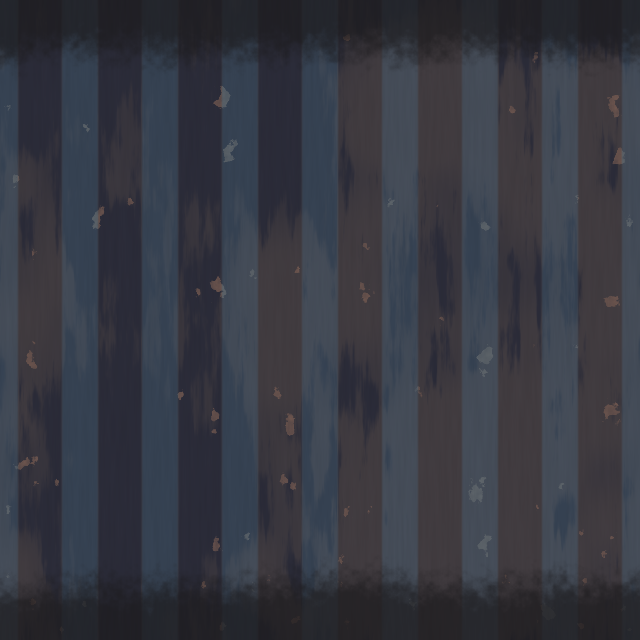
Write a WebGL 2 fragment shader that draws this texture.

```glsl
#version 300 es
precision highp float;
// Faded navy and slate-blue vertical stripes with brown wear, chips and sooty ends.

uniform vec2 u_resolution;
out vec4 fragColor;

const float STRIPE_COUNT = 8.0;
const float DARK_HALF_WIDTH = 0.273; // as a fraction of one repeat
const vec3 NAVY = vec3(0.165, 0.168, 0.218);
const vec3 SLATE = vec3(0.208, 0.255, 0.318);
const vec3 WORN_NAVY = vec3(0.262, 0.238, 0.250);
const vec3 WORN_SLATE = vec3(0.275, 0.302, 0.345);
const vec3 SOOT = vec3(0.110, 0.105, 0.115);
const vec3 CHIP_ON_NAVY = vec3(0.43, 0.335, 0.305);
const vec3 CHIP_ON_SLATE = vec3(0.37, 0.395, 0.415);

float hash(vec2 p) {
  vec3 q = fract(vec3(p.xyx) * 0.1031);
  q += dot(q, q.yzx + 33.33);
  return fract((q.x + q.y) * q.z);
}

float valueNoise(vec2 p) {
  vec2 cell = floor(p);
  vec2 f = fract(p);
  f = f * f * (3.0 - 2.0 * f);
  float low = mix(hash(cell), hash(cell + vec2(1, 0)), f.x);
  float high = mix(hash(cell + vec2(0, 1)), hash(cell + vec2(1, 1)), f.x);
  return mix(low, high, f.y);
}

float fbm(vec2 p, int octaves) {
  float sum = 0.0, total = 0.0, amplitude = 0.5;
  for (int i = 0; i < octaves; i++) {
    sum += amplitude * valueNoise(p);
    total += amplitude;
    amplitude *= 0.5;
    p = p * 2.03 + 17.7;
  }
  return sum / total;
}

// Signed distance to the nearest dark stripe edge, negative inside it.
float stripeDistance(float x, float count, float halfWidth) {
  return (abs(fract(x * count) - 0.5) - halfWidth) / count;
}

// Broad patches of wear, broken up by vertical streaks.
float wearAmount(vec2 uv, float stripeId) {
  float patches = fbm(uv * vec2(4.0, 3.2) + 5.3, 3);
  float column = hash(vec2(stripeId, 4.0)) - 0.5;
  float streaks = fbm(uv * vec2(46.0, 11.0) + 31.0, 5) - 0.5;
  float fine = fbm(uv * vec2(190.0, 13.0) + 71.0, 3) - 0.5;
  float coverage = patches + 0.09 * column + 0.52 * streaks + 0.18 * fine;
  return smoothstep(0.44, 0.58, coverage) * (0.5 + 0.5 * smoothstep(0.42, 0.68, patches));
}

// Ragged chips, at most one per grid cell, commoner towards the bottom.
float chips(vec2 uv, float grid, float radius, float chance, float seed, float pixel) {
  vec2 cell = floor(uv * grid);
  vec2 jitter = vec2(hash(cell + seed), hash(cell + seed + 19.0));
  vec2 offset = uv - (cell + 0.3 + 0.4 * jitter) / grid;
  float size = radius * mix(0.4, 1.0, hash(cell + seed + 43.0));
  float ragged = (fbm(uv * 0.75 / radius + seed, 4) - 0.5) * 4.2 * radius;
  float d = length(offset * vec2(1.35, 0.85)) + ragged - size;
  float present = step(hash(cell + seed + 67.0), chance * mix(1.4, 0.35, uv.y));
  return present * (1.0 - smoothstep(-pixel, pixel, d));
}

// Darkening along the top and bottom, with a grainy inner edge.
float sootAmount(vec2 uv) {
  float grain = fbm(uv * 85.0, 4) - 0.5;
  float drift = fbm(uv * vec2(9.0, 3.0) + 12.0, 2) - 0.5;
  float d = min(uv.y, 1.0 - uv.y) + 0.05 * grain + 0.03 * drift;
  return 1.0 - smoothstep(0.05, 0.118, d);
}

void main() {
  vec2 uv = gl_FragCoord.xy / u_resolution;
  float pixel = 1.0 / min(u_resolution.x, u_resolution.y);

  // Stripes
  float edge = stripeDistance(uv.x, STRIPE_COUNT, DARK_HALF_WIDTH);
  float softness = max(pixel, 0.0018);
  float slate = smoothstep(-softness, softness, edge);
  vec3 colour = mix(NAVY, SLATE, slate);

  // Wear, varying from stripe to stripe
  float stripeId = floor(uv.x * STRIPE_COUNT);
  float wear = wearAmount(uv, mix(stripeId, 20.0 + floor(uv.x * STRIPE_COUNT + 0.5), slate));
  colour = mix(colour, mix(WORN_NAVY, WORN_SLATE, slate), wear * 0.9);
  float seam = 1.0 - smoothstep(0.0, 0.0035, abs(edge));
  colour = mix(colour, WORN_NAVY, seam * 0.22);

  // Large chips and small specks
  float chip = chips(uv, 10.0, 0.011, 0.2, 3.0, pixel);
  chip = max(chip, chips(uv + 0.037, 27.0, 0.0045, 0.09, 11.0, pixel));
  float chipTone = 0.55 + 0.45 * fbm(uv * 130.0, 3);
  colour = mix(colour, mix(CHIP_ON_NAVY, CHIP_ON_SLATE, slate), chip * chipTone);

  // Soot and faint vertical fibres
  colour = mix(colour, SOOT, 0.72 * sootAmount(uv));
  colour *= 1.0 + 0.07 * (fbm(uv * vec2(240.0, 18.0), 3) - 0.5);
  fragColor = vec4(colour, 1.0);
}
```
